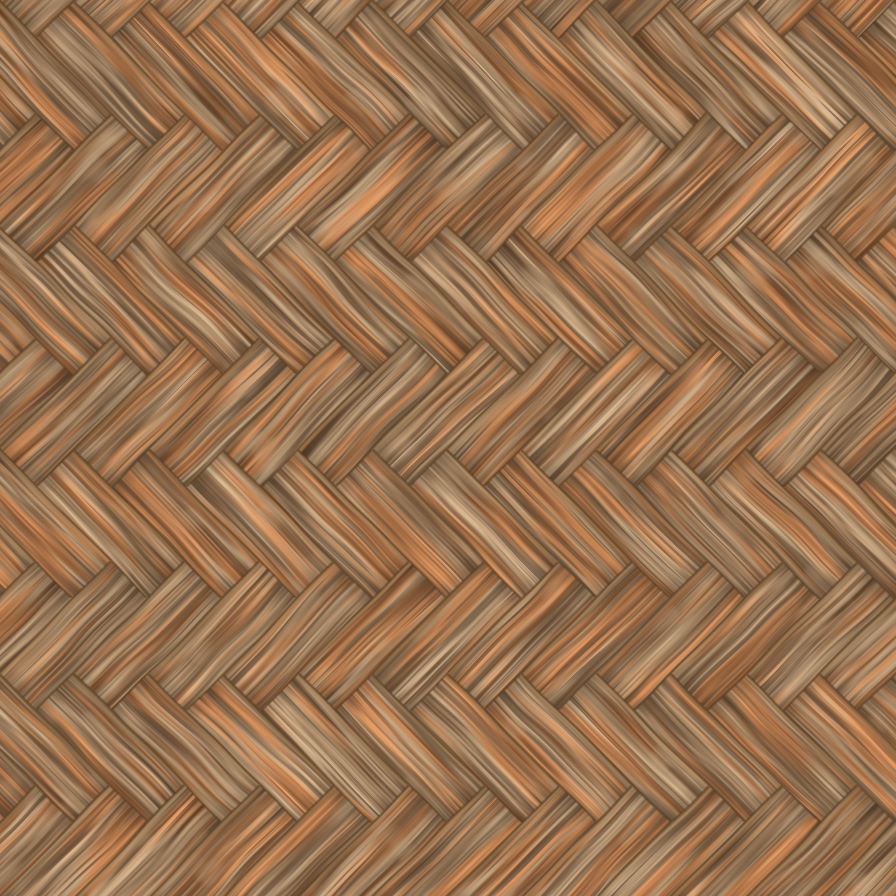
This texture is drawn by a three.js fragment shader. Its source:

```glsl
varying vec2 vUv;

const float HALF_STEPS = 24.0;     // half plank steps across the canvas
const float PLANK_LENGTH = 3.0;    // in plank widths
const vec2 OFFSET = vec2(0.0, 0.03);
const float WOBBLE = 0.06;
const float SEAM_WIDTH = 0.045;
const float RIM_WIDTH = 0.11;
const float END_SHADE = 0.14;
const float PLANK_VARIATION = 0.06;

const vec3 DARK_WOOD = vec3(0.36, 0.255, 0.165);
const vec3 LIGHT_WOOD = vec3(0.81, 0.685, 0.54);
const vec3 ORANGE_WOOD = vec3(0.665, 0.415, 0.24);
const vec3 GREY_FIBRE = vec3(0.37, 0.29, 0.215);
const vec3 PALE_WEAR = vec3(0.76, 0.64, 0.51);
const vec3 RIM = vec3(0.62, 0.48, 0.32);
const vec3 SEAM = vec3(0.35, 0.25, 0.15);

float hash(vec2 p) {
  vec3 q = fract(vec3(p.xyx) * 0.1031);
  q += dot(q, q.yzx + 33.33);
  return fract((q.x + q.y) * q.z);
}

float noise(vec2 p) {
  vec2 i = floor(p);
  vec2 f = fract(p);
  f = f * f * (3.0 - 2.0 * f);
  return mix(mix(hash(i), hash(i + vec2(1.0, 0.0)), f.x),
             mix(hash(i + vec2(0.0, 1.0)), hash(i + vec2(1.0, 1.0)), f.x), f.y);
}

// x runs along the plank, y across it, zw is the plank identity
vec4 herringbone(vec2 st) {
  vec2 cell = floor(st);
  vec2 f = st - cell;
  float k = mod(cell.x + cell.y, 2.0 * PLANK_LENGTH);
  if (k < PLANK_LENGTH - 0.5) {
    return vec4(k + f.x, f.y, cell - vec2(k, 0.0));
  }
  k -= PLANK_LENGTH;
  return vec4(k + f.y, f.x, cell - vec2(0.0, k) + 57.0);
}

vec3 woodGrain(vec2 p, vec2 id) {
  float seed = hash(id + 80.0);
  vec2 g = p + vec2(seed * 71.0, hash(id + 131.0) * 43.0) + 100.0;

  // slight tilt and bend of the fibres
  g.y += p.x * (seed - 0.5) * 0.06;
  g.y += 0.045 * (noise(g * vec2(1.0, 1.6)) - 0.5);

  float broad = noise(g * vec2(0.6, 6.0));
  float streak = noise(g * vec2(0.6, 13.0) + 19.0);
  float fine = noise(g * vec2(0.9, 27.0) + 47.0);
  float tone = 0.22 * broad + 0.42 * streak + 0.36 * fine;
  tone = clamp((tone - 0.5) * 1.5 + 0.53, 0.0, 1.0);
  vec3 color = mix(DARK_WOOD, LIGHT_WOOD, tone);

  // orange bands
  float band = 0.6 * noise(g * vec2(0.5, 9.0) + 83.0);
  band += 0.4 * noise(g * vec2(0.7, 4.0) + 29.0);
  band = smoothstep(0.35, 0.72, band);
  color = mix(color, ORANGE_WOOD * (0.65 + 0.7 * tone), 0.75 * band);

  // thin dark fibres
  float fibre = noise(g * vec2(0.6, 20.0) + 151.0);
  color = mix(color, GREY_FIBRE, 0.6 * smoothstep(0.6, 0.88, fibre));

  // pale worn patches
  float wear = noise(g * vec2(1.4, 2.6) + 211.0);
  color = mix(color, PALE_WEAR, 0.25 * smoothstep(0.7, 0.95, wear));
  return color;
}

void main() {
  vec2 p = vec2(vUv.x, 1.0 - vUv.y) * HALF_STEPS;
  vec2 st = 0.5 * vec2(p.x + p.y, p.y - p.x) - OFFSET;
  st += WOBBLE * (vec2(noise(p * 0.7 + 11.0), noise(p * 0.7 + 67.0)) - 0.5);

  vec4 plank = herringbone(st);
  vec3 color = woodGrain(plank.xy, plank.zw);
  color *= 1.04 + PLANK_VARIATION * (hash(plank.zw + 200.0) - 0.5);

  // rounded sides and shaded ends
  float side = min(plank.y, 1.0 - plank.y);
  float end = min(plank.x, PLANK_LENGTH - plank.x);
  color *= 1.0 - END_SHADE * (1.0 - smoothstep(0.0, 0.4, end));
  color *= 0.94 + 0.06 * smoothstep(0.0, 0.2, side);

  // light rim and dark seam
  float rim = 1.0 - smoothstep(RIM_WIDTH * 0.6, RIM_WIDTH, plank.y);
  color = mix(color, RIM, 0.5 * rim);
  float seam = 1.0 - smoothstep(0.0, SEAM_WIDTH, min(side, end));
  color = mix(color, SEAM, 0.7 * seam);

  gl_FragColor = vec4(color, 1.0);
}
```
